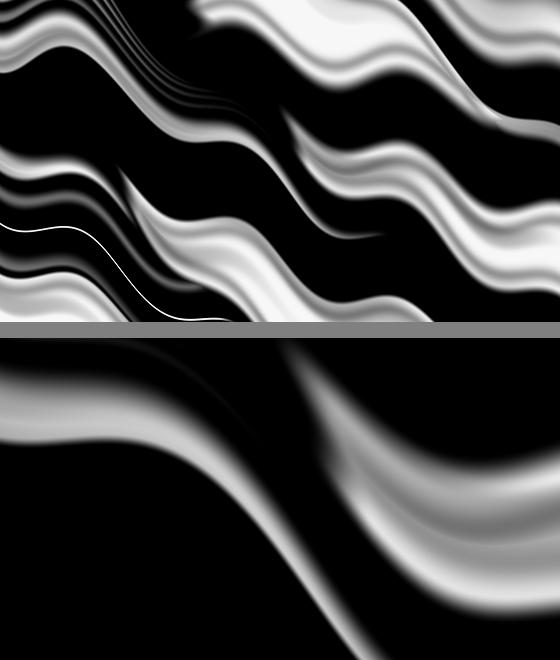
Top, the full canvas; bottom, a detail of the centre.
Write a Shadertoy shader that draws this background.

```glsl
#define SLOPE 0.62
#define WAVE_RATE 12.57
#define WAVE_HEIGHT 0.055
#define WAVE_START 0.14
#define CURL 0.09
#define WARP 0.012
#define CREASE 0.36
#define FOLD 0.28
#define FRINGE 0.09
#define WHITE 0.97

float hash(vec2 p) {
    p = fract(p * vec2(0.1031, 0.1137));
    p += dot(p, p.yx + 33.33);
    return fract((p.x + p.y) * p.x * 7.31);
}

float noise(vec2 p) {
    vec2 cell = floor(p), f = fract(p);
    f = f * f * f * (f * (f * 6.0 - 15.0) + 10.0);
    return mix(mix(hash(cell), hash(cell + vec2(1, 0)), f.x),
               mix(hash(cell + vec2(0, 1)), hash(cell + vec2(1, 1)), f.x), f.y);
}

// Flow coordinates: x runs along the stream, y across it (downwards)
vec2 flow(vec2 p) {
    p += WARP * sin(p.yx * vec2(7.0, 5.0) + vec2(1.0, 2.6));
    float down = 1.0 - p.y;
    float height = WAVE_HEIGHT + CURL * exp(-8.0 * max(p.x, 0.0)) * smoothstep(0.5, 0.15, down);
    float wave = height * sin(WAVE_RATE * (p.x - WAVE_START));
    return vec2(p.x, down - SLOPE * p.x + wave);
}

// Ribbon between two straight edges in flow space; each vec2 holds start and end,
// soft holds the blur of the top and base edges
float ribbon(vec2 q, vec2 span, vec2 top, vec2 base, vec2 soft, float shine) {
    float t = (q.x - span.x) / (span.y - span.x);
    float a = q.y - mix(top.x, top.y, t);
    float b = mix(base.x, base.y, t) - q.y;
    float body = smoothstep(0.0, soft.x, a) * smoothstep(0.0, soft.y, b);

    // Wispy ends
    float fray = FRINGE * noise(vec2(q.y * 16.0, span.x * 9.0 + 4.0));
    body *= smoothstep(0.0, 0.07, q.x - span.x - fray)
          * smoothstep(0.0, 0.07, span.y - q.x);

    // Grey crease behind each bright rim, in wide parts only
    vec2 rim = (vec2(a, b) - soft - 0.032) / 0.022;
    vec2 crease = exp(-rim * rim);
    float wide = smoothstep(0.05, 0.13, a + b);
    return body * shine * (1.0 - CREASE * wide * max(crease.x, crease.y));
}

void mainImage(out vec4 fragColor, in vec2 fragCoord) {
    vec2 q = flow(fragCoord / iResolution.y);
    float light = 0.0;

    // Upper right sheets
    light = max(light, ribbon(q, vec2(1.15, 2.2), vec2(-1.12, -1.12), vec2(-0.77, -0.80), vec2(0.2, 0.07), WHITE));
    light = max(light, ribbon(q, vec2(0.54, 1.62), vec2(-0.95, -0.62), vec2(-0.24, -0.61), vec2(0.012, 0.06), WHITE));
    light = max(light, ribbon(q, vec2(1.42, 1.9), vec2(-0.67, -0.60), vec2(-0.61, -0.51), vec2(0.01, 0.035), 0.75));

    // Broad sheet on the right
    light = max(light, ribbon(q, vec2(0.82, 1.9), vec2(-0.21, -0.44), vec2(-0.09, -0.09), vec2(0.045, 0.03), WHITE));

    // Central stream and the strands above it
    light = max(light, ribbon(q, vec2(-0.3, 1.22), vec2(-0.08, 0.0), vec2(0.11, 0.02), vec2(0.05, 0.012), 0.92));
    for (int i = 0; i < 4; i++) {
        float n = float(i);
        vec2 top = vec2(-0.15, -0.055) - n * vec2(0.08, 0.025);
        light = max(light, ribbon(q, vec2(-0.3, 0.86 - 0.08 * n), top, top + vec2(0.065, 0.012),
                                  vec2(0.03, 0.015), 0.5 + 0.13 * n));
    }

    // Lower sheets
    light = max(light, ribbon(q, vec2(0.32, 1.5), vec2(0.33, 0.15), vec2(0.38, 0.85), vec2(0.016, 0.03), WHITE));
    light = max(light, ribbon(q, vec2(-0.3, 0.44), vec2(0.37, 0.40), vec2(0.52, 0.44), vec2(0.05, 0.02), WHITE));

    // Lower left strands
    light = max(light, ribbon(q, vec2(-0.3, 0.68), vec2(0.53, 0.47), vec2(0.60, 0.52), vec2(0.03, 0.03), 0.42));
    light = max(light, ribbon(q, vec2(-0.3, 0.75), vec2(0.645, 0.59), vec2(0.654, 0.60), vec2(0.004, 0.004), WHITE));
    light = max(light, ribbon(q, vec2(-0.3, 0.6), vec2(0.71, 0.68), vec2(0.79, 0.72), vec2(0.05, 0.015), 0.45));
    light = max(light, ribbon(q, vec2(-0.3, 0.56), vec2(0.81, 0.72), vec2(1.4, 1.4), vec2(0.012, 0.05), WHITE));

    // Soft grey folds along the stream
    float folds = noise(vec2(q.x * 2.0, q.y * 15.0) + 7.0);
    light *= 1.0 - FOLD * smoothstep(0.4, 0.95, folds);
    fragColor = vec4(vec3(light), 1.0);
}
```
